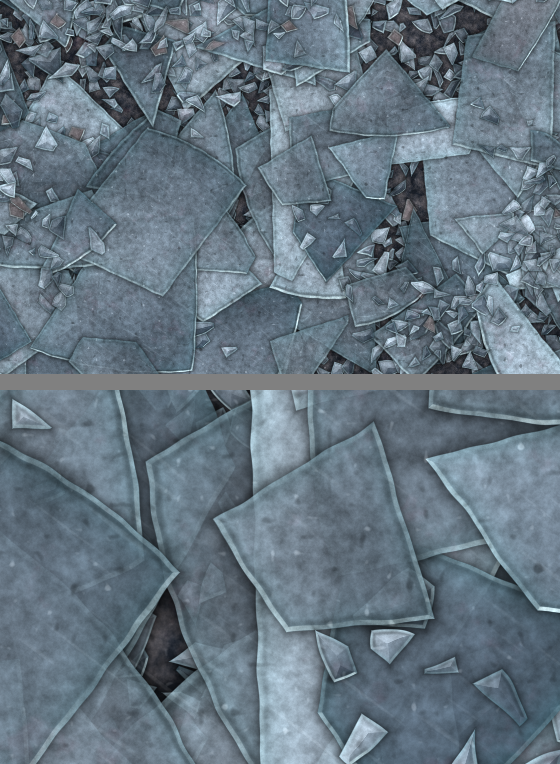
Top: the whole. Bottom: its middle third, enlarged.
Write a WebGL 2 fragment shader that draws this texture.

```glsl
#version 300 es
precision highp float;
uniform vec2 u_resolution;
out vec4 fragColor;

vec3 hash3(vec2 p) {
    vec3 q = fract(p.xyx * vec3(0.1031, 0.1030, 0.0973));
    q += dot(q, q.yxz + 33.33);
    return fract((q.xxy + q.yzz) * q.zyx);
}

vec2 direction(float angle) {
    return vec2(cos(angle), sin(angle));
}

float cornerSlope(vec2 cell, vec2 corner, vec2 f) {
    return dot(direction(6.2832 * hash3(cell + corner + 71.0).x), f - corner);
}

float gradientNoise(vec2 p) {
    vec2 cell = floor(p), f = fract(p);
    vec2 u = f * f * f * (f * (f * 6.0 - 15.0) + 10.0);
    return mix(mix(cornerSlope(cell, vec2(0, 0), f), cornerSlope(cell, vec2(1, 0), f), u.x),
               mix(cornerSlope(cell, vec2(0, 1), f), cornerSlope(cell, vec2(1, 1), f), u.x), u.y);
}

float fbm(vec2 p) {
    float sum = 0.0, amplitude = 0.6;
    for (int i = 0; i < 5; i++) {
        sum += amplitude * gradientNoise(p);
        p = mat2(1.6, 1.2, -1.2, 1.6) * p + 3.7;
        amplitude *= 0.66;
    }
    return sum;
}

// Paints one jittered layer of broken pieces; facet shades small chunks by side
void scatter(inout vec3 color, vec2 p, float size, float seed, float cover, float spread, float facet) {
    float pixel = 0.8 / u_resolution.y;
    float wear = 0.65 + 0.9 * gradientNoise(p * 16.0 + seed);
    vec2 home = floor(p / size);
    for (int y = -1; y <= 1; y++)
    for (int x = -1; x <= 1; x++) {
        vec2 id = home + vec2(x, y);
        vec3 h = hash3(id + seed * 17.3 + 40.0);
        vec2 center = (id + 0.5 + 0.5 * (h.xy - 0.5)) * size;
        if (h.z > cover + spread * gradientNoise(center * 2.3 + 5.2)) continue;
        vec3 look = hash3(id + seed * 5.9 + 130.0);
        float reach = size * mix(0.65, 1.1, look.z);

        // Outline from four slightly bowed sides
        vec2 q = p - center, normal = vec2(0);
        float d = length(q) - 1.2 * size, rim = 0.0;
        for (int i = 0; i < 4; i++) {
            vec3 s = hash3(id * 3.0 + float(i) * 19.7 + seed * 7.1 + 90.0);
            vec2 n = direction(6.2832 * h.x + 1.5708 * (float(i) + 0.95 * s.x));
            float along = dot(q, vec2(-n.y, n.x));
            float bow = 0.35 * smoothstep(0.7, 1.0, s.z) * along * along / size;
            float side = dot(q, n) - reach * mix(0.16, 0.72, s.y) + bow;
            float nearer = smoothstep(-pixel, pixel, side - d);
            normal = mix(normal, n, nearer);
            rim = mix(rim, s.z, nearer);
            d = max(d, side);
        }

        // Contact shadow, then the glass body
        color *= 1.0 - 0.45 * exp(-max(d, 0.0) / min(0.006, 0.1 * size));
        float tone = mix(0.02, 0.94, look.x) + 0.42 * dot(q, direction(6.2832 * look.y)) / size;
        tone += facet * (0.05 + 0.5 * dot(normal, vec2(-0.5, 0.8)));
        vec3 glass = mix(vec3(0.265, 0.32, 0.37), vec3(0.62, 0.69, 0.745), clamp(tone, -0.2, 1.2));
        float leaf = step(0.95, fract(look.z * 7.0)) * (1.0 - smoothstep(0.1, 0.25, size));
        glass = mix(glass, vec3(0.44, 0.39, 0.39), 0.75 * leaf);
        glass += vec3(-0.03, 0.025, 0.02) * exp(min(d, 0.0) / (0.07 * size));

        // Pale fractured rim with a dark line behind it
        float width = min(0.0026, 0.045 * size) * mix(0.5, 1.2, look.y);
        float lit = rim * (0.25 + 0.75 * smoothstep(-0.4, 0.8, dot(normal, vec2(0.25, -0.95))));
        glass *= 1.0 - 0.3 * rim * smoothstep(2.5 * width, 0.0, abs(d + 3.0 * width));
        float edge = smoothstep(width + pixel, width - pixel, abs(d + width));
        glass = mix(glass, vec3(0.70, 0.80, 0.82), edge * clamp(lit * wear * 1.5, 0.0, 1.0));
        float opacity = mix(0.64, 0.93, fract(look.y * 5.0));
        color = mix(color, glass, opacity * smoothstep(pixel, -pixel, d));
    }
}

void main() {
    vec2 p = gl_FragCoord.xy / u_resolution.y;
    vec2 rough = p + 0.003 * vec2(gradientNoise(p * 30.0), gradientNoise(p * 30.0 + 50.0));

    // Dark soil and grit
    float soil = fbm(p * 34.0);
    vec3 color = mix(vec3(0.09, 0.11, 0.14), vec3(0.36, 0.35, 0.36), clamp(0.38 + soil, 0.0, 1.0));
    scatter(color, rough, 0.034, 1.0, 0.5, 0.0, 0.6);

    // Overlapping panes with crumbs collected between them
    scatter(color, rough, 0.36, 2.0, 0.9, 1.2, 0.0);
    scatter(color, rough + 0.13, 0.28, 3.0, 0.7, 1.7, 0.0);
    scatter(color, rough + 0.37, 0.04, 8.0, 0.0, -2.3, 0.65);
    scatter(color, rough + 0.21, 0.24, 5.0, 0.5, 1.5, 0.0);
    scatter(color, rough, 0.05, 4.0, -0.08, -2.2, 0.65);
    scatter(color, rough + 0.07, 0.33, 6.0, 0.42, 1.0, 0.0);
    scatter(color, rough + 0.29, 0.19, 9.0, 0.22, 0.8, 0.0);
    scatter(color, rough + 0.03, 0.034, 7.0, -0.12, -2.0, 0.65);

    // Dust, grain, scratches and bright flecks
    float dust = fbm(p * 7.0), grain = fbm(p * 62.0 + 9.0);
    color *= vec3(1.20, 1.185, 1.19) * (1.0 + 0.34 * dust + 0.36 * grain);
    vec2 streak = mat2(0.8, 0.6, -0.6, 0.8) * p;
    color += 0.05 * smoothstep(0.3, 0.55, gradientNoise(streak * vec2(9.0, 150.0)));
    color += 0.17 * smoothstep(0.4, 0.62, gradientNoise(p * 95.0));
    color *= 1.0 - 0.28 * smoothstep(0.35, 0.6, gradientNoise(p * 70.0 + 23.0));
    color += vec3(0.03, 0.0, 0.005) * smoothstep(0.15, 0.5, fbm(p * 13.0 + 31.0));
    fragColor = vec4(clamp(color, 0.0, 1.0), 1.0);
}
```
